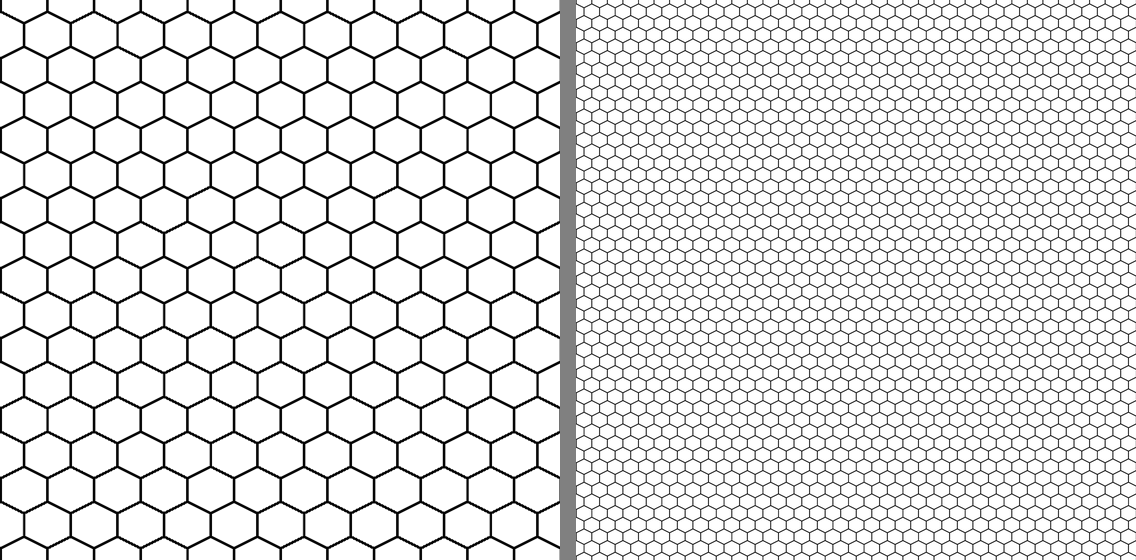
Left: one tile. Right: repeated 3 by 3.
Give the GLSL for this pattern, as a Shadertoy shader.

```glsl
// Honeycomb of thin black lines on white: 12 cells across, 16 staggered rows.
// The nearest cell centre gives the distance to its walls; a wrapped hash per
// wall picks a few with a greyed left side or slightly serrated slopes.

const float CELLS       = 12.0;    // cells across, and canvas height in cell widths
const float ROW_PAIR    = 1.5;     // height of two staggered rows, in cell widths
const float LINE_WIDTH  = 0.055;   // in cell widths
const float SHIFT_X     = 0.0156;  // sideways offset of the lattice
const float SOFTNESS    = 0.7;     // half width of the edge blend, in pixels
const float WORN_SHARE  = 0.14;    // share of upright walls with a grey side
const float WORN_GREY   = 0.45;
const float TEETH       = 16.0;    // serrations per cell width
const float TOOTH_DEPTH = 0.16;    // relative to the line width
const vec3  PAPER = vec3(1.0);
const vec3  INK   = vec3(0.01);
const float TAU   = 6.2831853;

float hash(vec2 p) {
    return fract(sin(dot(p, vec2(127.1, 311.7))) * 43758.5453);
}

// Equals 0.5 on the wall of a cell centred at the origin
float hexNorm(vec2 p) {
    p = abs(p);
    return max(p.x, p.y + 0.5 * p.x);
}

// Random value shared by both cells beside a wall, wrapping at the canvas edge
float wallHash(vec2 middle) {
    return hash(floor(mod(middle * 8.0 + 0.5, CELLS * 8.0)));
}

void mainImage(out vec4 fragColor, in vec2 fragCoord) {
    vec2 uv = fragCoord / iResolution.xy;
    vec2 p = uv * CELLS - vec2(SHIFT_X, 0.0);
    float blur = SOFTNESS * CELLS / min(iResolution.x, iResolution.y);

    // Nearest centre among the even and odd rows
    float pairY = p.y / ROW_PAIR;
    vec2 evenCentre = vec2(floor(p.x) + 0.5, floor(pairY + 0.5) * ROW_PAIR);
    vec2 oddCentre  = vec2(floor(p.x + 0.5), (floor(pairY) + 0.5) * ROW_PAIR);
    vec2 centre = hexNorm(p - evenCentre) < hexNorm(p - oddCentre) ? evenCentre : oddCentre;

    // Distances to the upright and sloping walls
    vec2 local = p - centre;
    vec2 side = vec2(local.x < 0.0 ? -1.0 : 1.0, local.y < 0.0 ? -1.0 : 1.0);
    vec2 a = abs(local);
    float upright = 0.5 - a.x;
    float slope = (0.5 - a.y - 0.5 * a.x) / length(vec2(1.0, 0.5));

    // Serration of some slopes, more often in the lower half
    float slopeHash = wallHash(centre + side * vec2(0.25, 0.375));
    float serrated = step(slopeHash, 0.4 + 0.4 * sin(TAU * uv.y));
    float tooth = serrated * TOOTH_DEPTH * cos(TAU * TEETH * p.x);
    float halfWidth = 0.5 * LINE_WIDTH;
    float slopeInk = 1.0 - smoothstep(-blur, blur, slope - halfWidth * (1.0 + tooth));

    // Greyed left side of a few upright walls
    float uprightHash = wallHash(centre + vec2(0.5 * side.x, 0.0));
    float worn = step(uprightHash, WORN_SHARE) * step(0.0, local.x)
               * smoothstep(0.0, halfWidth, upright);
    float uprightInk = 1.0 - smoothstep(-blur, blur, upright - halfWidth);
    uprightInk *= 1.0 - WORN_GREY * worn;

    fragColor = vec4(mix(PAPER, INK, max(slopeInk, uprightInk)), 1.0);
}
```
